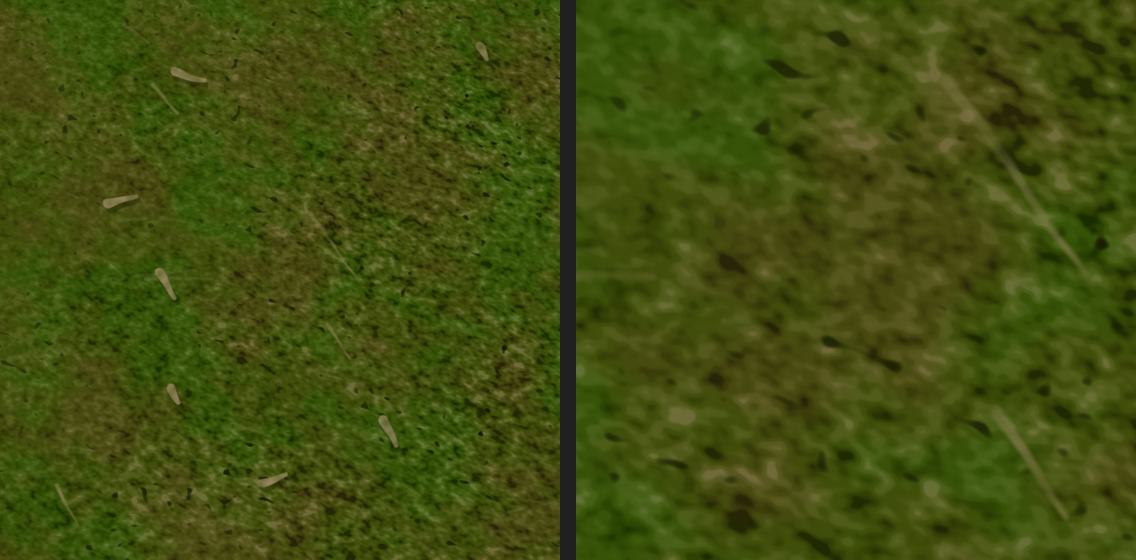
Left, the full canvas; right, a detail of the centre.
Write a three.js fragment shader that draws this texture.

```glsl
varying vec2 vUv;

const vec3 DEEP_SHADE = vec3(0.13, 0.16, 0.01);
const vec3 DARK_GRASS = vec3(0.205, 0.25, 0.02);
const vec3 MID_GRASS = vec3(0.25, 0.307, 0.04);
const vec3 LIGHT_GRASS = vec3(0.315, 0.36, 0.10);
const vec3 PALE_GRASS = vec3(0.42, 0.43, 0.21);
const vec3 STRAW = vec3(0.50, 0.47, 0.29);
const vec3 CHIP = vec3(0.60, 0.54, 0.38);
const vec3 EARTH_SHIFT = vec3(0.030, -0.018, 0.022);
const vec3 LUSH_SHIFT = vec3(-0.040, 0.018, -0.012);

const float GRAIN_SCALE = 27.0;
const float GRAIN_TILT = -0.38;
const float GRAIN_STRETCH = 1.5;
const float GRAIN_CONTRAST = 2.7;
const float PATCH_SCALE = 5.0;
const float HOLE_SCALE = 40.0;
const float PERSPECTIVE = 0.35;
const int STRAW_COUNT = 16;
const int CHIP_COUNT = 7;

vec2 hash2(vec2 p) {
  vec3 q = fract(p.xyx * vec3(0.1031, 0.1030, 0.0973));
  q += dot(q, q.yzx + 33.33);
  return fract((q.xx + q.yz) * q.zy);
}

mat2 rotation(float angle) {
  float c = cos(angle), s = sin(angle);
  return mat2(c, s, -s, c);
}

float cornerSlope(vec2 cell, vec2 offset) {
  float angle = 6.2832 * hash2(cell + 71.0).x;
  return dot(vec2(cos(angle), sin(angle)), offset);
}

float gradientNoise(vec2 p) {
  vec2 i = floor(p), f = fract(p);
  vec2 u = f * f * f * (f * (f * 6.0 - 15.0) + 10.0);
  vec2 e = vec2(1.0, 0.0);
  float low = mix(cornerSlope(i, f), cornerSlope(i + e, f - e), u.x);
  float high = mix(cornerSlope(i + e.yx, f - e.yx), cornerSlope(i + e.xx, f - e.xx), u.x);
  return mix(low, high, u.y);
}

// Coverage of a soft, tapering stroke centred on the origin
float stroke(vec2 p, float halfLength, float halfWidth) {
  float along = clamp(p.x, -halfLength, halfLength);
  float width = halfWidth * (1.0 - 0.4 * along / halfLength);
  float d = length(p - vec2(along, 0.0)) - width;
  return 1.0 - smoothstep(-0.0015, 0.0025, d);
}

vec3 grassRamp(float tone) {
  vec3 c = mix(DEEP_SHADE, DARK_GRASS, smoothstep(-2.5, -1.3, tone));
  c = mix(c, MID_GRASS, smoothstep(-1.4, -0.2, tone));
  c = mix(c, LIGHT_GRASS, smoothstep(-0.1, 1.2, tone));
  return mix(c, PALE_GRASS, smoothstep(1.3, 2.5, tone));
}

void main() {
  // Ground plane, with finer grain towards the top
  float depth = 1.0 + PERSPECTIVE * vUv.y;
  vec2 ground = vec2((vUv.x - 0.5) * depth, vUv.y * (0.5 + 0.5 * depth)) + 2.0;
  vec2 grain = rotation(-GRAIN_TILT) * ground * vec2(1.0, 1.0);
  grain.y *= GRAIN_STRETCH;

  // Tufts and blades
  float patches = gradientNoise(ground * PATCH_SCALE);
  float blades = gradientNoise(grain * GRAIN_SCALE);
  blades += gradientNoise(rotation(0.5) * grain * GRAIN_SCALE * 2.1 + 9.0);
  blades += 0.6 * gradientNoise(rotation(-0.4) * grain * GRAIN_SCALE * 3.7 + 23.0);
  float rough = mix(0.68, 1.12, smoothstep(0.1, 1.1, vUv.x + 0.6 * (1.0 - vUv.y)));
  rough *= 1.0 + 0.5 * gradientNoise(ground * 4.0 + 40.0);
  vec3 color = grassRamp(GRAIN_CONTRAST * (blades * rough + 0.4 * patches));

  // Brown and lush areas
  float hue = 1.6 * gradientNoise(ground * 4.2 + 17.0) + 0.9 * gradientNoise(grain * 13.0 + 5.0);
  color += EARTH_SHIFT * smoothstep(0.0, 0.6, hue);
  color += LUSH_SHIFT * smoothstep(0.0, 0.6, -hue);

  // Small dark gaps
  float gap = gradientNoise(grain * HOLE_SCALE + 61.0) + 0.25 * patches;
  color = mix(color, DEEP_SHADE * 0.75, 0.8 * rough * smoothstep(0.40, 0.58, gap));

  // Thin dry stalks
  vec2 wobble = 0.003 * vec2(gradientNoise(vUv * 22.0), gradientNoise(vUv * 22.0 + 50.0));
  for (int i = 0; i < STRAW_COUNT; i++) {
    vec2 seed = hash2(vec2(float(i), 3.0));
    vec2 shape = hash2(vec2(float(i), 8.0));
    vec2 p = rotation(0.5 + 1.5 * (shape.x - 0.5)) * (vUv + wobble - seed);
    float halfLength = mix(0.018, 0.085, shape.y * shape.y);
    float fade = (0.25 + 0.5 * shape.x) * (0.75 + gradientNoise(vUv * 30.0 + seed * 9.0));
    color = mix(color, STRAW, fade * stroke(p, halfLength, 0.0022));
  }

  // Short pale chips with a shadow below
  for (int i = 0; i < CHIP_COUNT; i++) {
    vec2 seed = hash2(vec2(float(i), 19.0));
    vec2 shape = hash2(vec2(float(i), 27.0));
    mat2 turn = rotation(2.4 * (shape.x - 0.4));
    vec2 p = vUv + wobble * 2.0 - seed;
    float halfLength = mix(0.010, 0.030, shape.y);
    float shade = stroke(turn * (p + vec2(-0.004, 0.008)), halfLength, 0.006);
    color = mix(color, DEEP_SHADE, 0.45 * shade);
    float face = 0.7 + 0.5 * gradientNoise(vUv * 55.0);
    color = mix(color, CHIP, face * stroke(turn * p, halfLength, 0.0055));
  }

  gl_FragColor = vec4(clamp(color, 0.0, 1.0), 1.0);
}
```
